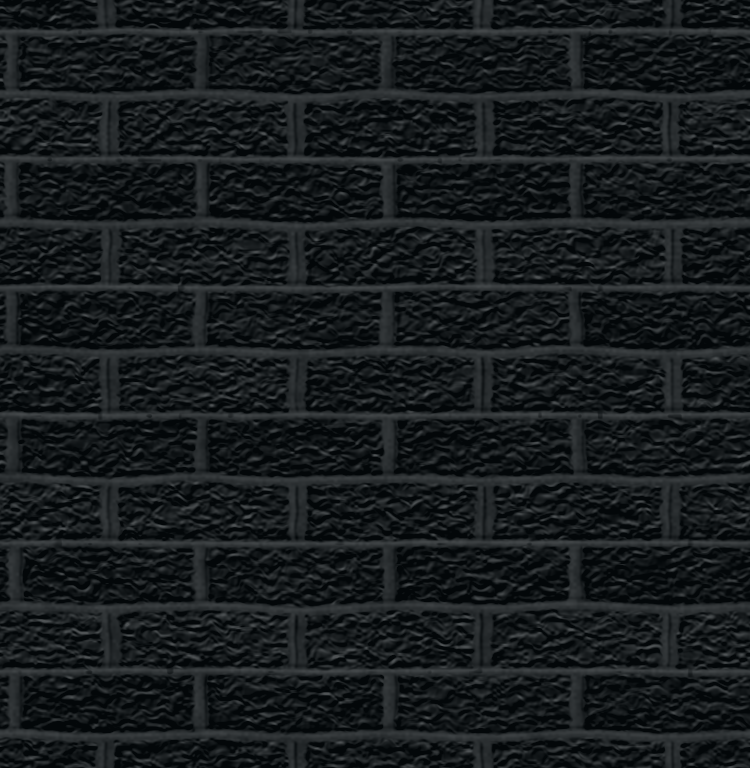
This texture is drawn by a WebGL 2 fragment shader. Its source:

```glsl
#version 300 es
precision highp float;
// Dark painted brick wall: running bond, four bricks across and twelve courses down.
// Rough brick faces are embossed from warped noise; the joints are soft raised bands
// with shadow lines. All noise wraps on whole cells, so the tile has no seam.

uniform vec2 u_resolution;
out vec4 fragColor;

const float PI = 3.14159265;
const vec2 BRICKS = vec2(4.0, 12.0);
const float BRICK_ASPECT = 2.93;          // brick pitch across / course height
const vec3 PAINT_TINT = vec3(0.0, 0.017, 0.025);

float hash(vec2 p) {
    return fract(sin(dot(p, vec2(127.1, 311.7))) * 43758.5453);
}

// Value noise over the unit tile, wrapping after "cells" lattice steps.
float tileNoise(vec2 uv, vec2 cells, float seed) {
    vec2 p = uv * cells;
    vec2 i = floor(p);
    vec2 f = p - i;
    f = f * f * (3.0 - 2.0 * f);
    vec2 a = mod(i, cells) + seed;
    vec2 b = mod(i + 1.0, cells) + seed;
    return mix(mix(hash(a), hash(vec2(b.x, a.y)), f.x),
               mix(hash(vec2(a.x, b.y)), hash(b), f.x), f.y);
}

// Height of the wrinkled brick face: flat, wavy ridges.
float faceHeight(vec2 uv) {
    vec2 warp = vec2(tileNoise(uv, vec2(52.0, 96.0), 3.0),
                     tileNoise(uv, vec2(64.0, 84.0), 17.0)) - 0.5;
    uv += warp * vec2(0.008, 0.009);
    return 0.62 * tileNoise(uv, vec2(88.0, 168.0), 5.0)
         + 0.38 * tileNoise(uv, vec2(170.0, 290.0), 29.0);
}

// Soft line of given half width around zero.
float softLine(float x, float halfWidth) {
    return exp(-x * x / (halfWidth * halfWidth));
}

// Brightness of the brick face, lit from above.
float faceTone(vec2 uv, vec2 brickId, float oddCourse) {
    float relief = faceHeight(uv) - faceHeight(uv + vec2(-0.0012, 0.0042));
    float patchy = tileNoise(uv, vec2(16.0, 36.0), 41.0) - 0.5;
    float base = 0.060 + 0.014 * oddCourse + 0.022 * (hash(brickId + 7.0) - 0.5);
    return base + 0.03 * patchy + (0.36 + 0.04 * oddCourse) * relief;
}

void main() {
    vec2 uv = gl_FragCoord.xy / u_resolution;
    float pixel = BRICKS.y / u_resolution.y;

    // Courses count downward; every other bed joint bows with the bricks.
    float v = (1.0 - uv.y) * BRICKS.y - 0.5;
    float bowedJoint = 0.5 - 0.5 * cos(PI * v);
    v += 0.028 * bowedJoint * cos(2.0 * PI * (uv.x * BRICKS.x - 0.075));
    v += 0.05 * (tileNoise(uv, vec2(12.0, 12.0), 53.0) - 0.5);
    float course = floor(v);
    float oddCourse = mod(course, 2.0);
    float bedY = v - floor(v + 0.5);

    // Head joints, with a little drift for each one.
    float u = uv.x * BRICKS.x - 0.075 - 0.505 * oddCourse;
    float joint = floor(u + 0.5);
    vec2 jointId = mod(vec2(joint, course), BRICKS);
    vec2 brickId = mod(vec2(floor(u), course), BRICKS);
    float headX = (u - joint) * BRICK_ASPECT;
    headX += 0.06 * (hash(jointId + 11.0) - 0.5);
    headX += 0.05 * (tileNoise(uv, vec2(24.0, 48.0), 61.0) - 0.5);

    // Ragged brick outline; positive distance lies inside the brick.
    float ragged = 0.07 * (tileNoise(uv, vec2(110.0, 144.0), 71.0) - 0.5);
    float bedDist = abs(bedY) - mix(0.058, 0.072, bowedJoint) + 0.5 * ragged;
    float headDist = abs(headX) - mix(0.115, 0.145, oddCourse) + ragged;
    float soft = max(0.035, pixel);
    float bed = 1.0 - smoothstep(-soft, soft, bedDist);
    float head = 1.0 - smoothstep(-soft, soft, headDist);

    // Mortar: smooth painted bands with fine grain.
    float grain = tileNoise(uv, vec2(210.0, 230.0), 83.0) - 0.5;
    float blotch = tileNoise(uv, vec2(28.0, 60.0), 97.0) - 0.5;
    float wear = 0.045 * grain + 0.04 * blotch;
    float bedTone = 0.165 + wear + mix(0.075, 0.045, bowedJoint) * softLine(bedY + 0.018, 0.035);
    float headTone = 0.155 + wear + 0.03 * softLine(headX + 0.06, 0.05);

    // Tooling groove: centred in odd courses, near the right edge in even ones.
    float fade = 1.0 - 0.45 * fract(v);
    float groove = softLine(headX - mix(0.085, -0.01, oddCourse), 0.03);
    headTone -= (0.07 + 0.05 * hash(jointId + 23.0)) * groove * fade;

    // Combine, then darken the shadow lines under bricks and beside joints.
    float tone = faceTone(uv, brickId, oddCourse);
    tone = mix(tone, headTone, head);
    float underBrick = softLine(bedY + 0.105, 0.035) * (1.0 - 0.45 * head);
    float besideJoint = softLine(headX - mix(0.15, 0.18, oddCourse), 0.035);
    tone -= 0.085 * underBrick + 0.05 * besideJoint * (1.0 - bed);
    tone = mix(tone, bedTone, bed);

    // Occasional chips along the crisp bed joints.
    float chip = smoothstep(0.8, 0.95, tileNoise(uv, vec2(75.0, 96.0), 101.0));
    tone -= 0.09 * chip * bed * (1.0 - bowedJoint);

    fragColor = vec4(clamp(tone, 0.012, 0.31) + PAINT_TINT, 1.0);
}
```
